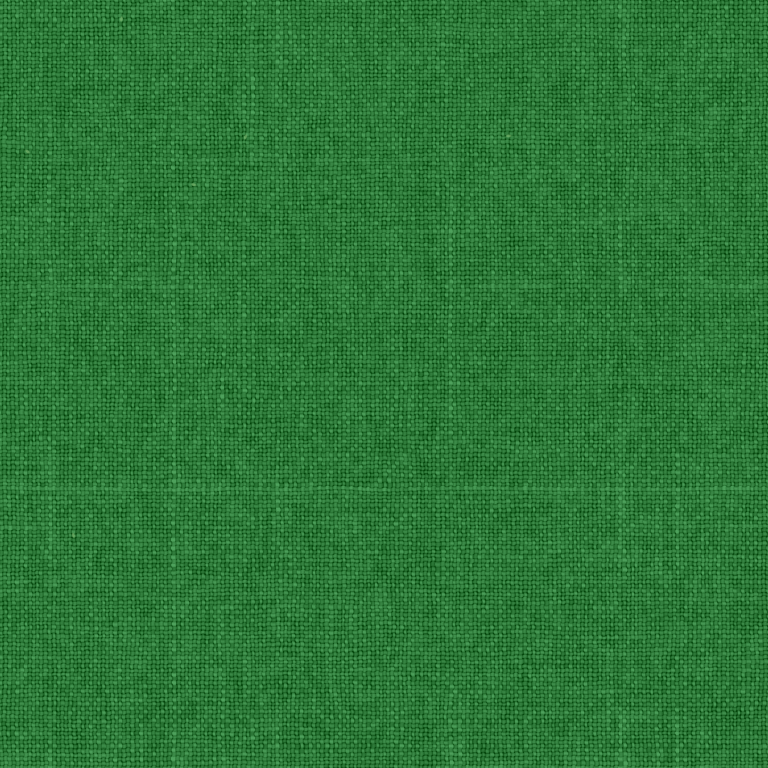
Give the GLSL for this texture, as a Shadertoy shader.

```glsl
// Green plain-weave linen: warp and weft threads pass over and under each other,
// leaving dark pinholes. Threads bulge where they surface, wander, vary in width
// and shade, and now and then swell into faint slubs; a few light flecks lie on top.

#define WARP_COUNT 186.0
#define WEFT_COUNT 182.0
#define THREAD_HALF_WIDTH 0.37
#define BULGE 0.2
#define WANDER 0.65
#define SLUB_SHARE 0.06
#define CONTRAST 1.35
#define MEAN_TONE 0.58
#define FLECK_GRID 14.0
#define SHADOW_GREEN vec3(0.02, 0.28, 0.05)
#define LIGHT_GREEN vec3(0.24, 0.55, 0.29)
#define FLECK_COLOR vec3(0.46, 0.70, 0.42)

const int SAMPLES = 4;
const float PI = 3.14159;

float hash(vec2 cell) {
    uvec2 q = uvec2(ivec2(floor(cell))) * uvec2(1597334673u, 3812015801u);
    uint n = (q.x ^ q.y) * 1597334673u;
    n = (n ^ (n >> 15)) * 2246822519u;
    n ^= n >> 13;
    return float(n >> 8) / 16777216.0;
}

float noise(vec2 p) {
    vec2 cell = floor(p), f = fract(p);
    f = f * f * (3.0 - 2.0 * f);
    float low = mix(hash(cell), hash(cell + vec2(1, 0)), f.x);
    float high = mix(hash(cell + vec2(0, 1)), hash(cell + vec2(1, 1)), f.x);
    return mix(low, high, f.y);
}

// Half width (x) and shade offset (y) of one thread at a place along it.
vec2 threadLook(float id, float along, float seed) {
    float row = id + seed;
    float slub = step(1.0 - SLUB_SHARE, hash(vec2(seed, row)))
               * smoothstep(0.5, 0.8, noise(vec2(along * 6.0 + seed, row)));
    float width = THREAD_HALF_WIDTH + 0.2 * (noise(vec2(along * 70.0, row)) - 0.5);
    float shade = 0.08 * (hash(vec2(seed + 9.0, row)) - 0.5)
                + 0.28 * (noise(vec2(along * 110.0 + 300.0, row)) - 0.5);
    return vec2(width + 0.08 * slub, shade + 0.14 * slub);
}

// Brightness of the cloth: the higher of the two threads, or a dark gap.
float weave(vec2 p) {
    vec2 bend = vec2(noise(p * vec2(55.0, 16.0)), noise(p * vec2(16.0, 55.0) + 70.0));
    vec2 u = p * vec2(WARP_COUNT, WEFT_COUNT) + WANDER * bend;

    // Crossing threads push each other sideways in turn.
    u += 0.1 * cos(PI * (u.yx - 0.5));
    vec2 id = floor(u), f = fract(u) - 0.5;
    vec2 warp = threadLook(id.x, p.y, 1000.0);
    vec2 weft = threadLook(id.y, p.x, 5000.0);

    // Lift is positive where a thread surfaces and negative where it dives.
    float over = 1.0 - 2.0 * mod(id.x + id.y, 2.0);
    float warpLift = over * cos(PI * f.y);
    float weftLift = -over * cos(PI * f.x);
    float warpWidth = warp.x * (1.0 + BULGE * warpLift);
    float weftWidth = weft.x * (1.0 + BULGE * weftLift);
    float warpBody = 1.0 - smoothstep(warpWidth - 0.15, warpWidth + 0.15, abs(f.x));
    float weftBody = 1.0 - smoothstep(weftWidth - 0.15, weftWidth + 0.15, abs(f.y));
    float warpTone = warpBody * (0.62 + 0.38 * warpLift + warp.y);
    float weftTone = weftBody * (0.55 + 0.30 * weftLift + weft.y);
    return max(warpTone, weftTone);
}

// Sparse, slightly stretched specks of paler fibre.
float flecks(vec2 p) {
    vec2 cell = floor(p * FLECK_GRID);
    vec2 spot = 0.2 + 0.6 * vec2(hash(cell + 200.0), hash(cell + 400.0));
    vec2 d = (fract(p * FLECK_GRID) - spot) / FLECK_GRID;
    float angle = 2.0 * PI * hash(cell + 600.0);
    vec2 axis = vec2(cos(angle), sin(angle));
    float reach = length(vec2(dot(d, axis) * 0.55, dot(d, vec2(-axis.y, axis.x))));
    return step(0.95, hash(cell + 800.0)) * (1.0 - smoothstep(0.0008, 0.0026, reach));
}

void mainImage(out vec4 fragColor, in vec2 fragCoord) {
    float size = min(iResolution.x, iResolution.y);
    vec2 p = fragCoord / size;

    // Average the fine weave over the pixel.
    float cloth = 0.0;
    for (int j = 0; j < SAMPLES; j++) {
        for (int i = 0; i < SAMPLES; i++) {
            vec2 offset = (vec2(i, j) + 0.5) / float(SAMPLES) - 0.5;
            cloth += weave((fragCoord + offset) / size);
        }
    }
    cloth /= float(SAMPLES * SAMPLES);

    // Faint broad streaks along both thread directions.
    float streaks = noise(p * vec2(45.0, 4.0) + 20.0) + noise(p * vec2(4.0, 45.0) + 90.0) - 1.0;
    float tone = MEAN_TONE + CONTRAST * (cloth - 0.62) + 0.05 * streaks;

    vec3 color = mix(SHADOW_GREEN, LIGHT_GREEN, clamp(tone, -0.07, 1.3));
    color = mix(color, FLECK_COLOR, 0.75 * flecks(p));
    fragColor = vec4(color, 1.0);
}
```
